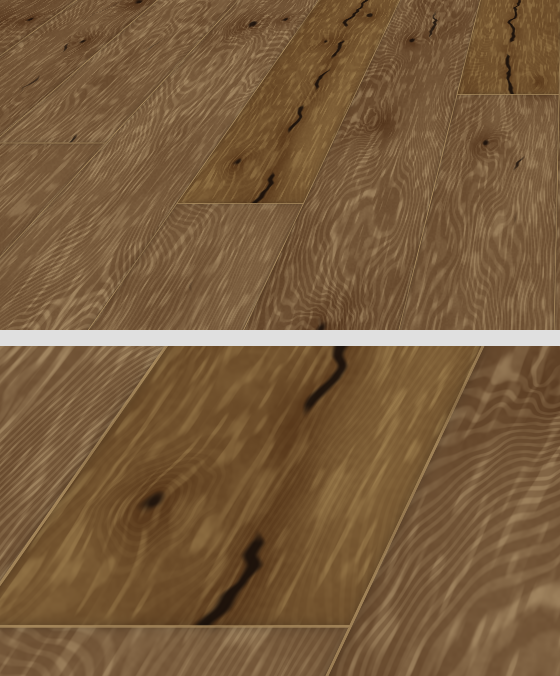
Top: the whole. Bottom: its middle third, enlarged.
Reproduce this texture procedurally as a Shadertoy shader.

```glsl
float hash(vec2 p) {
    vec3 q = fract(p.xyx * 0.1031);
    q += dot(q, q.yzx + 33.33);
    return fract((q.x + q.y) * q.z);
}

float noise(vec2 p) {
    vec2 i = floor(p), f = fract(p);
    f = f * f * (3.0 - 2.0 * f);
    return mix(mix(hash(i), hash(i + vec2(1, 0)), f.x),
               mix(hash(i + vec2(0, 1)), hash(i + vec2(1, 1)), f.x), f.y);
}

float fbm(vec2 p) {
    return 0.55 * noise(p) + 0.3 * noise(p * 2.1 + 7.3) + 0.15 * noise(p * 4.3 + 3.1);
}

// Knots scattered along a plank: x bends the grain, y is the halo, z the core
vec3 knots(vec2 wood, float seed) {
    vec3 sum = vec3(0.0);
    float cell = floor(wood.y / 1.5);
    for (float i = -1.0; i <= 1.0; i++) {
        vec2 id = vec2(cell + i + 20.0, seed);
        if (hash(id + 5.0) < 0.4) continue;
        vec2 center = vec2(0.2 + 0.6 * hash(id + 11.0), (cell + i + hash(id + 23.0)) * 1.5);
        float size = mix(0.05, 0.1, hash(id + 37.0));
        float d = length((wood - center) * vec2(1.0, 0.75)) / size;
        d += 0.5 * (noise(wood * vec2(22, 16) + seed) - 0.5);
        sum.x += exp(-0.16 * d * d) * (hash(id + 41.0) < 0.5 ? -1.0 : 1.0);
        sum.y += exp(-0.22 * d * d);
        sum.z += (1.0 - smoothstep(0.15, 0.65, d)) * step(0.35, hash(id + 53.0));
    }
    return sum;
}

void mainImage(out vec4 fragColor, in vec2 fragCoord) {
    vec2 p = fragCoord / iResolution.y;
    float pixel = 1.0 / iResolution.y;

    // Floor in perspective: offset from the vanishing point, lanes and depth
    vec2 view = vec2(1.721 * iResolution.x / iResolution.y / 1.695 - p.x, 2.082 - p.y);
    float slope = view.x / view.y;
    float lanes = slope / 0.226 - 1.093;
    float depth = 10.35 / view.y;
    float lane = floor(lanes);
    float across = lanes - lane;

    // Staggered end joints split each lane into planks
    float odd = mod(lane, 2.0);
    float joint = mix(2.8, 6.83 - 0.85 * sin(2.0944 * lane), odd);
    float along = (depth - joint) / 8.0;
    vec2 plank = vec2(lane + 9.0, floor(along) + 3.0);
    float far = odd * step(0.0, along) * step(lane, 2.0);
    float seed = floor(90.0 * hash(plank));
    vec2 wood = vec2(across, depth);
    vec2 shifted = wood + vec2(seed, 1.7 * seed);

    // Growth rings: contours of a warped height, swept around the knots
    vec3 knot = knots(wood, seed);
    float phase = 21.0 * across
        + 30.0 * noise(shifted * vec2(1.7, 0.55))
        + 5.0 * noise(shifted * vec2(4.0, 1.4))
        + 1.1 * noise(shifted * vec2(13.0, 5.0))
        + 7.0 * knot.x;
    float ring = smoothstep(0.3, 0.95, 0.5 + 0.5 * sin(6.2832 * phase));
    ring = mix(ring, 0.35, smoothstep(0.3, 0.8, fwidth(phase)));
    float ringWeight = mix(mix(0.65, 1.0, hash(plank + 31.0)), 0.3, far);

    // Short pale pores and broad cloudy tone along the grain
    float pores = noise(shifted * vec2(58.0, 8.0) + vec2(4.0 * knot.x, 0.0));
    float flecks = smoothstep(0.5, 0.88, pores);
    float tone = fbm(shifted * vec2(2.6, 0.9));
    float shade = 0.33 + 0.5 * (tone - 0.5) + 0.14 * (hash(plank + 17.0) - 0.5)
        + 0.46 * ring * ringWeight * mix(0.4, 1.0, pores)
        + 0.3 * flecks
        + 0.08 * (noise(fragCoord / iResolution.y * 200.0) - 0.5)
        - 0.36 * knot.y;

    // Ragged splits that follow the grain
    float path = 0.43 + 0.3 * (noise(vec2(depth * 1.1, seed)) - 0.5)
        + 0.07 * (noise(vec2(depth * 6.0, seed + 3.0)) - 0.5)
        + 0.03 * (noise(vec2(depth * 19.0, seed + 8.0)) - 0.5);
    float gap = abs(across - path);
    float open = smoothstep(0.0, 0.25, noise(vec2(depth * 3.2, seed + 5.0)) - mix(0.8, 0.3, far));
    float width = 0.018 * open * (0.3 + noise(vec2(depth * 15.0, seed)));
    float split = (1.0 - smoothstep(width * 0.4, width + 0.012, gap)) * open;
    shade -= 0.25 * far * exp(-gap * gap * 130.0);

    // Limed wood colours
    vec3 color = mix(vec3(0.34, 0.22, 0.12), vec3(0.60, 0.49, 0.35), clamp(shade, -0.25, 1.1));
    color *= mix(vec3(1.0), vec3(1.02, 1.0, 0.86), far);
    color = mix(color, vec3(0.09, 0.055, 0.035), clamp(0.85 * knot.z + 0.9 * split, 0.0, 0.92));

    // Pale bevels between planks, with a soft dark edge
    float side = min(across, 1.0 - across) * 0.226 * view.y * inversesqrt(1.0 + slope * slope);
    float end = abs(along - round(along)) * 8.0 * view.y * view.y / 10.35;
    float seam = min(side, end);
    float line = 1.0 - smoothstep(0.0014 - 0.5 * pixel, 0.0014 + 0.5 * pixel, seam);
    color *= 1.0 - 0.18 * exp(-seam / 0.005);
    float wear = mix(0.55, 1.0, noise(vec2(depth * 5.0, lanes * 6.0) + 30.0));
    color = mix(color, vec3(0.67, 0.55, 0.37), line * wear);

    fragColor = vec4(color, 1.0);
}
```
